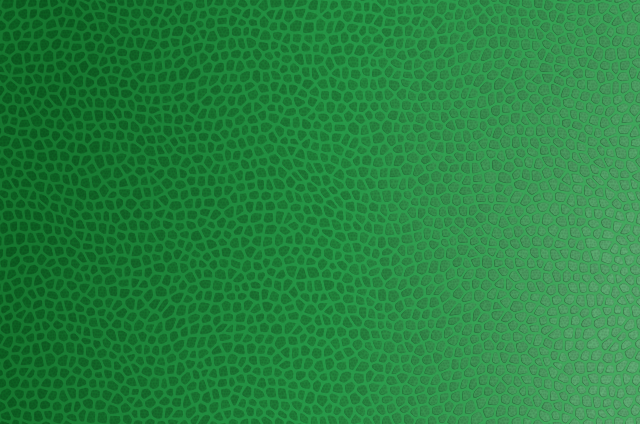
A WebGL 1 fragment shader for this texture:

```glsl
precision highp float;

uniform vec2 u_resolution;

// Pebble layout, measured in canvas heights
const float PEBBLES_PER_HEIGHT = 39.0;
const float JITTER = 0.62;
const float CORNER_SHARPNESS = 17.0;
const float GROOVE_HALF_WIDTH = 0.12;
const float GROOVE_SOFTNESS = 0.075;
const float WARP_AMOUNT = 0.011;

// Surface detail
const float GRAIN_PER_HEIGHT = 150.0;
const float GRAIN_STRENGTH = 0.10;
const float RIM_STRENGTH = 0.17;
const float PEBBLE_VARIATION = 0.07;
const vec2 LIGHT_DIRECTION = vec2(0.88, 0.47);

// Colour ramps from the shaded left to the glossy right
const vec3 PEBBLE_SHADE = vec3(0.045, 0.355, 0.125);
const vec3 PEBBLE_MIDDLE = vec3(0.125, 0.485, 0.220);
const vec3 PEBBLE_GLOSS = vec3(0.350, 0.630, 0.425);
const vec3 GROOVE_SHADE = vec3(0.085, 0.465, 0.185);
const vec3 GROOVE_MIDDLE = vec3(0.150, 0.600, 0.285);
const vec3 GROOVE_GLOSS = vec3(0.270, 0.665, 0.375);

vec2 hash2(vec2 cell) {
  vec2 q = vec2(dot(cell, vec2(127.1, 311.7)), dot(cell, vec2(269.5, 183.3)));
  return fract(sin(q) * 43758.55);
}

// Jittered seed of a cell; odd rows are shifted like bricks
vec2 seedPoint(vec2 cell) {
  float shift = 0.5 * mod(cell.y, 2.0) - 0.25;
  return cell + 0.5 + vec2(shift, 0.0) + JITTER * (hash2(cell) - 0.5);
}

// Nearest seed: xy = offset to it, zw = its cell
vec4 nearestSeed(vec2 p) {
  vec2 base = floor(p);
  vec4 nearest = vec4(8.0);
  for (int j = -1; j <= 1; j++) {
    for (int i = -1; i <= 1; i++) {
      vec2 cell = base + vec2(float(i), float(j));
      vec2 offset = seedPoint(cell) - p;
      if (dot(offset, offset) < dot(nearest.xy, nearest.xy)) {
        nearest = vec4(offset, cell);
      }
    }
  }
  return nearest;
}

// Soft minimum of the distances to all walls, which rounds the corners
float wallDistance(vec2 p, vec4 nearest) {
  float sum = 0.0;
  for (int j = -2; j <= 2; j++) {
    for (int i = -2; i <= 2; i++) {
      vec2 cell = nearest.zw + vec2(float(i), float(j));
      vec2 offset = seedPoint(cell) - p;
      vec2 across = offset - nearest.xy;
      if (dot(across, across) > 0.0001) {
        float wall = dot(0.5 * (offset + nearest.xy), normalize(across));
        sum += exp(-CORNER_SHARPNESS * wall);
      }
    }
  }
  return -log(sum) / CORNER_SHARPNESS;
}

vec2 warp(vec2 p) {
  vec2 wave = sin(p.yx * vec2(9.0, 11.0) + vec2(1.3, 4.1));
  wave += 0.5 * sin(p.yx * vec2(23.0, 19.0) + p * 8.0);
  return p + WARP_AMOUNT * wave;
}

vec3 ramp(vec3 shade, vec3 middle, vec3 gloss, float light) {
  vec3 lower = mix(shade, middle, clamp(light * 2.0, 0.0, 1.0));
  return mix(lower, gloss, clamp(light * 2.0 - 1.0, 0.0, 1.0));
}

void main() {
  vec2 uv = gl_FragCoord.xy / u_resolution;
  vec2 p = gl_FragCoord.xy / u_resolution.y;

  // Pebbles and grooves
  vec2 q = warp(p) * PEBBLES_PER_HEIGHT;
  vec4 nearest = nearestSeed(q);
  float wall = wallDistance(q, nearest);
  float pebble = smoothstep(GROOVE_HALF_WIDTH - GROOVE_SOFTNESS,
                            GROOVE_HALF_WIDTH + GROOVE_SOFTNESS, wall);

  // Broad light: shaded left, sheen on the right, dimmer upper corner
  float light = uv.x * 1.08 - 0.06 + 0.07 * (0.5 - uv.y);
  light += 0.025 * sin(uv.x * 7.0 + uv.y * 4.0);
  light -= 0.12 * smoothstep(0.75, 1.4, uv.x * 0.7 + uv.y * 0.7);
  float gloss = smoothstep(0.35, 0.85, light);

  vec3 pebbleColor = ramp(PEBBLE_SHADE, PEBBLE_MIDDLE, PEBBLE_GLOSS, light);
  vec3 grooveColor = ramp(GROOVE_SHADE, GROOVE_MIDDLE, GROOVE_GLOSS, light);

  // Mottled grain and tone differences between pebbles
  float grain = length(nearestSeed(p * GRAIN_PER_HEIGHT).xy) - 0.4;
  float tone = hash2(nearest.zw + 31.0).x - 0.5;
  pebbleColor *= 1.0 + GRAIN_STRENGTH * 2.0 * grain + PEBBLE_VARIATION * tone;
  grooveColor *= 1.0 + GRAIN_STRENGTH * 0.5 * grain;
  vec3 color = mix(grooveColor, pebbleColor, pebble);

  // Directional shading along the pebble rims
  float rim = 4.0 * pebble * (1.0 - pebble);
  float facing = dot(normalize(-nearest.xy + 0.0001), LIGHT_DIRECTION);
  float relief = 0.55 * facing - 0.75 * gloss;
  color *= 1.0 + RIM_STRENGTH * rim * relief;

  gl_FragColor = vec4(clamp(color, 0.0, 1.0), 1.0);
}
```
